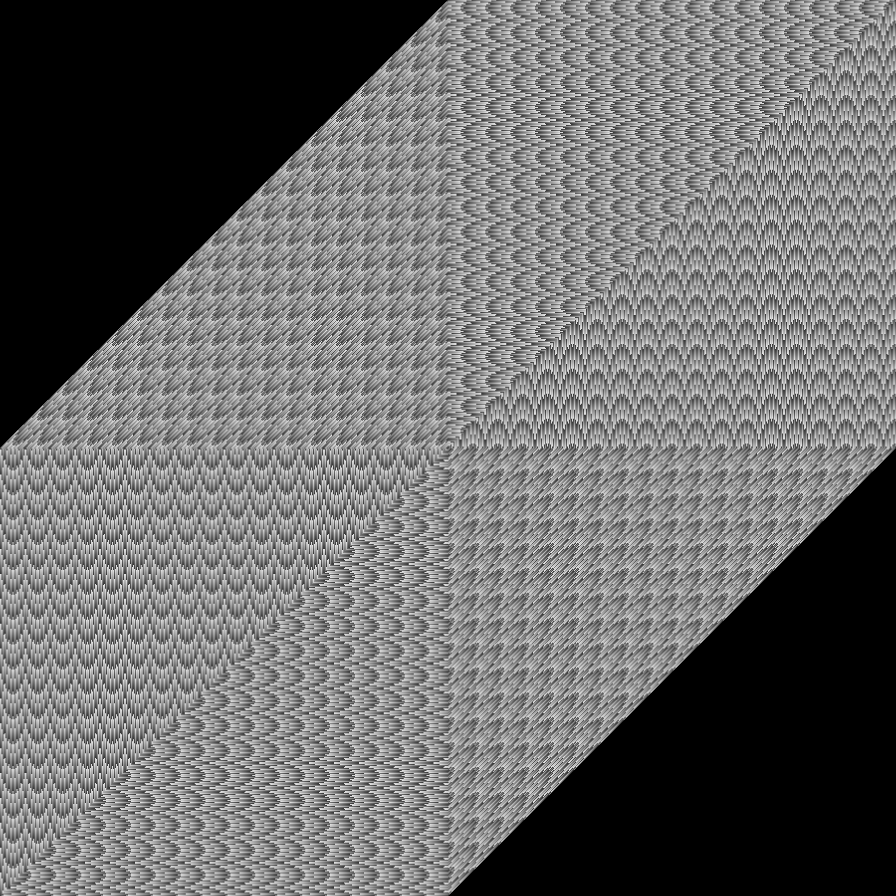
Write a WebGL 2 fragment shader that draws this pattern.

```glsl
#version 300 es
precision highp float;
precision highp int;

// A hexagonal number spiral on sheared axes, filling a six-sided band.
// Each cell is shaded by its spiral index modulo a small number, so the
// quadratic growth of the rings folds into rows of scalloped streaks.

#define RINGS 450.0      // rings from the centre to the rim
#define MODULUS 25       // number of grey steps
#define GREY_LOW 0.22    // darkest step
#define GREY_HIGH 0.89   // brightest step
#define SAMPLES 4        // antialiasing samples per axis

uniform vec2 u_resolution;
out vec4 fragColor;

// Distance from the centre, in rings, on the sheared hexagonal lattice.
int hexRing(ivec2 cell) {
    return max(max(abs(cell.x), abs(cell.y)), abs(cell.x - cell.y));
}

// Steps walked clockwise along a ring from its left corner.
int stepsAlongRing(ivec2 cell, int ring) {
    if (cell.y - cell.x == ring && cell.y >= 0) return cell.y;
    if (cell.y == ring) return ring + cell.x;
    if (cell.x == ring && cell.y >= 0) return 3 * ring - cell.y;
    if (cell.x - cell.y == ring) return 3 * ring - cell.y;
    if (cell.y == -ring) return 4 * ring - cell.x;
    return 6 * ring + cell.y;
}

// Index of a cell in the spiral; the centre is zero.
int spiralIndex(ivec2 cell) {
    int ring = hexRing(cell);
    if (ring == 0) return 0;
    return 3 * ring * (ring - 1) + 1 + stepsAlongRing(cell, ring);
}

// Grey of the spiral at p, where the canvas spans -0.5 to 0.5.
float spiralGrey(vec2 p) {
    float rim = max(max(abs(p.x), abs(p.y)), abs(p.x - p.y));
    if (rim > 0.5) return 0.0;
    ivec2 cell = ivec2(floor(p * 2.0 * RINGS + 0.5));
    float level = float(spiralIndex(cell) % MODULUS) / float(MODULUS - 1);
    return mix(GREY_LOW, GREY_HIGH, level);
}

void main() {
    float scale = min(u_resolution.x, u_resolution.y);
    float total = 0.0;

    // Average a regular grid of points inside the pixel.
    for (int j = 0; j < SAMPLES; j++) {
        for (int i = 0; i < SAMPLES; i++) {
            vec2 offset = (vec2(i, j) + 0.5) / float(SAMPLES) - 0.5;
            vec2 p = (gl_FragCoord.xy + offset - 0.5 * u_resolution) / scale;
            total += spiralGrey(p);
        }
    }

    float grey = total / float(SAMPLES * SAMPLES);
    fragColor = vec4(vec3(grey), 1.0);
}
```
